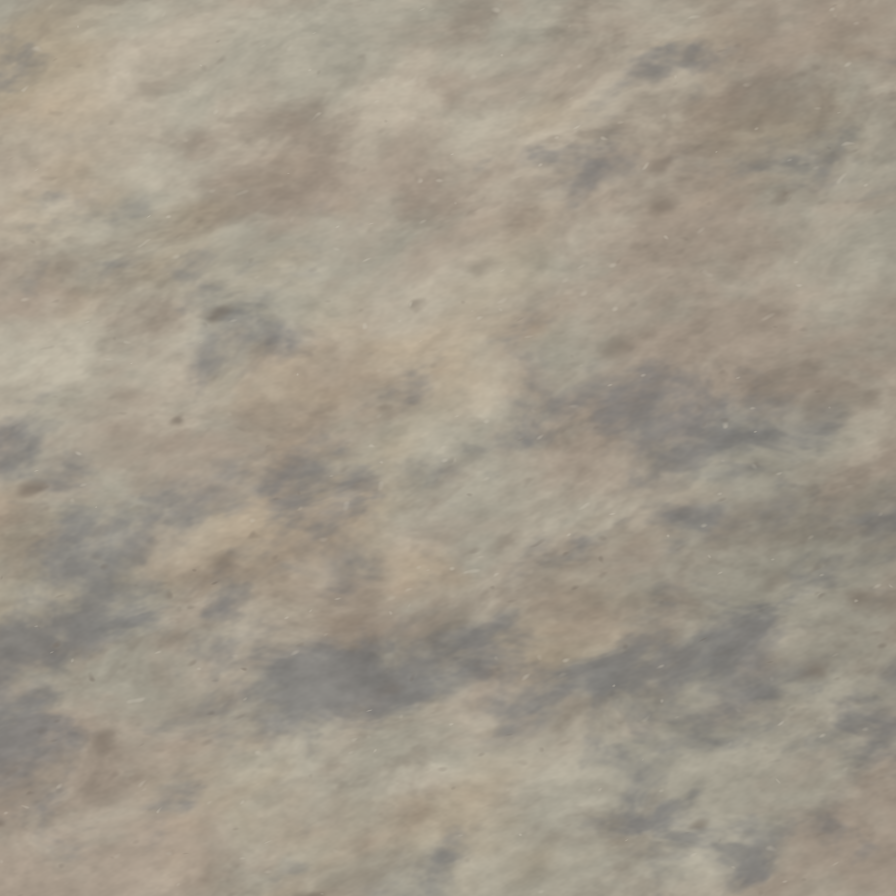
A WebGL 2 fragment shader for this texture:

```glsl
#version 300 es
precision highp float;

uniform vec2 u_resolution;
out vec4 fragColor;

const vec3 CLAY = vec3(0.640, 0.590, 0.532);
const vec3 LICHEN = vec3(0.636, 0.618, 0.562);
const vec3 CHALK = vec3(0.745, 0.715, 0.645);
const vec3 SLATE = vec3(0.460, 0.458, 0.460);
const vec3 UMBER = vec3(0.470, 0.425, 0.385);
const vec3 OCHRE = vec3(0.665, 0.575, 0.460);

float hash(vec2 p) {
    return fract(sin(dot(p, vec2(127.1, 311.7))) * 43758.5);
}

mat2 rotation(float angle) {
    float c = cos(angle), s = sin(angle);
    return mat2(c, s, -s, c);
}

float noise(vec2 p) {
    vec2 cell = floor(p), f = fract(p);
    vec2 w = f * f * f * (f * (f * 6.0 - 15.0) + 10.0);
    float low = mix(hash(cell), hash(cell + vec2(1, 0)), w.x);
    float high = mix(hash(cell + vec2(0, 1)), hash(cell + vec2(1, 1)), w.x);
    return mix(low, high, w.y);
}

float fbm(vec2 p, int octaves, float gain) {
    float sum = 0.0, weight = 0.5, total = 0.0;
    mat2 turn = rotation(0.2);
    for (int i = 0; i < octaves; i++) {
        sum += weight * noise(p);
        total += weight;
        p = turn * p * 2.03 + 17.3;
        weight *= gain;
    }
    return sum / total;
}

// Soft round marks scattered over a jittered grid, faded at random
float scatter(vec2 p, float cells, float density, float radius, float seed) {
    vec2 q = p * cells;
    vec2 home = floor(q);
    float mark = 0.0;
    for (int j = -1; j <= 1; j++) {
        for (int i = -1; i <= 1; i++) {
            vec2 cell = home + vec2(i, j);
            vec2 centre = cell + 0.15 + 0.7 * vec2(hash(cell + seed), hash(cell + seed + 31.7));
            float size = radius * mix(0.45, 1.0, hash(cell + seed + 57.1));
            float present = step(hash(cell + seed + 83.9), density);
            float strength = mix(0.25, 1.0, hash(cell + seed + 11.3));
            float d = length(q - centre);
            mark = max(mark, present * strength * (1.0 - smoothstep(0.1 * size, size, d)));
        }
    }
    return mark;
}

void main() {
    vec2 uv = gl_FragCoord.xy / u_resolution;

    // Streak frame: features stretch along a gently rising direction
    vec2 grain = rotation(-0.3) * uv * vec2(1.0, 1.0);
    grain *= vec2(1.0, 1.7);
    vec2 warp = vec2(noise(grain * 9.0 + 3.1), noise(grain * 9.0 + 41.7)) - 0.5;
    vec2 p = grain + 0.035 * warp;

    // Broad clay and grey-green ground
    float hue = smoothstep(0.32, 0.68, fbm(p * 5.0 + 8.2, 5, 0.6));
    vec3 colour = mix(CLAY, LICHEN, hue);

    // Chalky wear, stronger towards the upper left
    float upperLeft = 1.0 - smoothstep(0.1, 0.65, length((uv - vec2(0.27, 0.7)) * vec2(0.8, 1.0)));
    float chalk = smoothstep(0.42, 0.85, fbm(p * 7.0 + 23.4, 5, 0.6) + 0.15 * upperLeft);
    colour = mix(colour, CHALK, 0.62 * chalk);

    // Faint ochre stains along the left
    float ochre = smoothstep(0.50, 0.85, fbm(p * 5.0 + 12.5, 4, 0.5) + 0.10 * (1.0 - 2.5 * uv.x));
    colour = mix(colour, OCHRE, 0.35 * ochre);

    // Slate and umber blotches gathered in a band across the lower part
    float bandOffset = (uv.y - 0.23 - 0.16 * uv.x) / 0.14;
    float band = exp(-bandOffset * bandOffset);
    float slate = smoothstep(0.50, 0.80, fbm(p * 7.5 + 95.6, 5, 0.6) + 0.17 * band - 0.06);
    float umber = smoothstep(0.52, 0.82, fbm(p * 9.0 + 72.8, 5, 0.6) + 0.08 * band);
    colour = mix(colour, UMBER, 0.34 * umber);
    colour = mix(colour, SLATE, 0.68 * slate);

    // Mottling at falling sizes and overall shading
    float mottle = 0.17 * (fbm(p * 18.0 + 5.7, 4, 0.65) - 0.5);
    float fine = 0.10 * (fbm(grain * 55.0 + 2.9, 3, 0.6) - 0.5);
    float shade = mix(1.02, 0.965, smoothstep(0.4, 1.0, uv.x)) - 0.03 * band;
    colour *= shade + mottle + fine;

    // Pits, pores and pale specks with ragged outlines
    vec2 ragged = grain + 0.014 * (vec2(noise(grain * 50.0), noise(grain * 50.0 + 19.0)) - 0.5);
    float pits = scatter(ragged, 10.0, 0.13, 0.30, 4.0);
    float pores = scatter(ragged, 34.0, 0.12, 0.32, 14.0);
    float specks = scatter(ragged, 42.0, 0.09, 0.28, 27.0);
    colour = mix(colour, UMBER * 0.9, 0.50 * pits + 0.40 * pores * (0.4 + 0.6 * band));
    colour = mix(colour, vec3(0.80, 0.77, 0.71), 0.42 * specks);

    fragColor = vec4(clamp(colour, 0.0, 1.0), 1.0);
}
```
